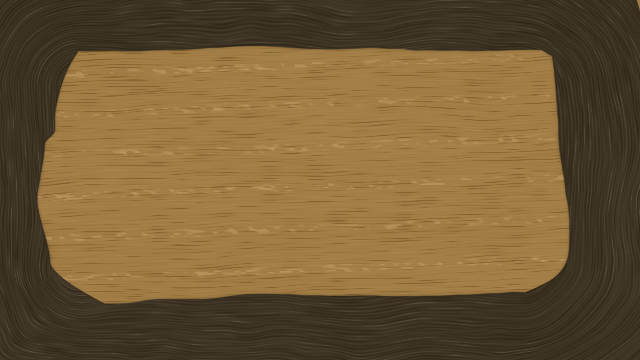
A Shadertoy shader for this background:

```glsl
// A golden wooden panel with an uneven outline, set in a dark carved frame.
// The outline is four edge curves; the grain is noise stretched along the
// panel, and along the contours of a rounded box for the frame.

float hash(vec2 p) {
    vec3 q = fract(vec3(p.xyx) * 0.1031);
    q += dot(q, q.yzx + 33.33);
    return fract((q.x + q.y) * q.z);
}

float noise(vec2 p) {
    vec2 i = floor(p), f = fract(p);
    f = f * f * (3.0 - 2.0 * f);
    return mix(mix(hash(i), hash(i + vec2(1, 0)), f.x),
               mix(hash(i + vec2(0, 1)), hash(i + vec2(1, 1)), f.x), f.y);
}

// Edge curves of the panel, in units of the canvas height
float leftEdge(float y) {
    return 0.104 + 0.021 * smoothstep(0.44, 0.60, y)
        + 0.027 * smoothstep(0.598, 0.64, y)
        + 0.060 * pow(max(y - 0.65, 0.0) / 0.2, 2.0)
        + 0.036 * smoothstep(0.45, 0.27, y)
        + 0.125 * pow(max(0.27 - y, 0.0) / 0.1, 1.5);
}

float rightEdge(float y) {
    return 1.581 - 0.030 * smoothstep(0.36, 0.65, y)
        - 0.019 * pow(max(y - 0.62, 0.0) / 0.227, 2.0)
        - 0.123 * pow(max(0.345 - y, 0.0) / 0.157, 3.5);
}

float topEdge(float x) {
    return 0.859 + 0.013 * exp(-pow(abs(x - 0.70) / 0.16, 2.0))
        + 0.008 * exp(-pow(abs(x - 1.04) / 0.10, 2.0))
        + 0.003 * smoothstep(1.30, 1.50, x)
        - 0.018 * smoothstep(1.50, 1.535, x);
}

float bottomEdge(float x) {
    return 0.157 + 0.012 * smoothstep(0.33, 0.45, x)
        + 0.014 * smoothstep(0.55, 0.70, x)
        - 0.005 * smoothstep(0.75, 0.90, x)
        + 0.010 * smoothstep(1.20, 1.46, x);
}

// Positive inside the panel
float panelDepth(vec2 p) {
    float d = min(min(p.x - leftEdge(p.y), rightEdge(p.y) - p.x),
                  min(topEdge(p.x) - p.y, p.y - bottomEdge(p.x)));
    return d + 0.003 * (noise(p * 26.0) - 0.5);
}

float roundBox(vec2 p, vec2 halfSize, float radius) {
    vec2 q = abs(p) - halfSize + radius;
    return length(max(q, 0.0)) + min(max(q.x, q.y), 0.0) - radius;
}

// Fine fibres, from -1 to 1
float fibres(float along, float across) {
    float strands = noise(vec2(along * 16.0, across * 260.0)) * 2.0 - 1.0;
    float ridges = sin(across * 760.0 + 5.0 * noise(vec2(along * 7.0, across * 30.0)));
    return 0.65 * strands + 0.35 * ridges;
}

vec3 panelWood(vec2 p) {
    float bend = 0.022 * noise(p * vec2(3.5, 7.0)) + 0.007 * noise(p * vec2(9.0, 16.0));
    float across = p.y - 0.03 * p.x + bend;
    float grain = fibres(p.x, across);
    vec3 col = mix(vec3(0.62, 0.47, 0.25), vec3(0.65, 0.51, 0.29), 0.5 + 0.7 * grain);
    col -= vec3(0.09, 0.08, 0.06) * smoothstep(0.35, 0.9, -grain);

    // Broken pale flecks in slightly rising bands
    float row = cos(6.2832 * (p.y - 0.04 * p.x - 0.565 + 0.4 * bend) / 0.113);
    float fleck = noise(vec2(p.x * 55.0 + p.y * 40.0, across * 170.0));
    col += 0.075 * smoothstep(0.72, 1.0, row) * smoothstep(0.55, 0.85, fleck);
    return col + 0.012 * (noise(p * vec2(3.0, 14.0)) - 0.5);
}

vec3 frameWood(vec2 p) {
    float across = roundBox(p - vec2(0.845, 0.515), vec2(0.72, 0.345), 0.11);
    across += 0.045 * noise(p * 5.0) + 0.012 * noise(p * 13.0);
    float grain = fibres(p.x - p.y, across);
    vec3 col = vec3(0.236, 0.200, 0.140) + 0.045 * grain;
    col += 0.05 * smoothstep(0.6, 0.95, grain);
    return col + 0.02 * (noise(p * 4.0 + 7.0) - 0.5);
}

void mainImage(out vec4 fragColor, in vec2 fragCoord) {
    vec2 p = fragCoord / iResolution.y;
    float aspect = iResolution.x / iResolution.y;
    float soft = 0.8 / iResolution.y;
    float depth = panelDepth(p);

    // Panel in its frame, with a thin shaded rim
    vec3 col = mix(frameWood(p), panelWood(p), smoothstep(-soft, soft, depth));
    col *= 1.0 - 0.22 * exp(-abs(depth) / 0.003);

    // Bare sliver at the upper right corner
    float sliver = smoothstep(-soft, soft, p.x - aspect + 0.3 * (p.y - 0.97));
    col = mix(col, vec3(0.62, 0.48, 0.28), sliver);

    fragColor = vec4(col, 1.0);
}
```
